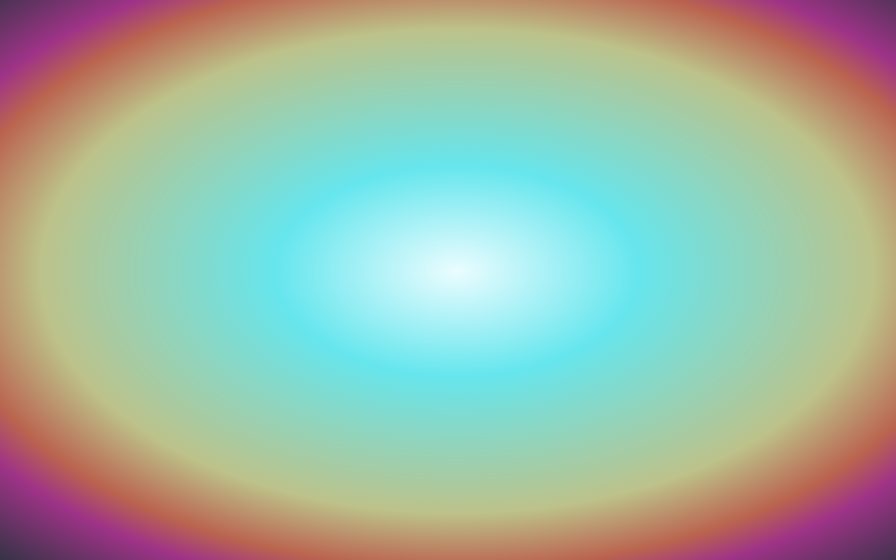
Reproduce this background procedurally as a Shadertoy shader.

```glsl
// An elliptical glow: a white core fading through cyan, olive, orange and
// magenta to dark corners. A scaled distance from the centre gives the radius,
// and a loop blends linearly between the colour stops along that radius.

// Placement, as fractions of the canvas
const vec2 CENTRE = vec2(0.510, 0.516);
const vec2 ELLIPSE_SCALE = vec2(1.0, 0.93);

// Colour stops from the core outwards
const int STOP_COUNT = 6;
const float STOP_RADIUS[STOP_COUNT] = float[](
    0.0, 0.202, 0.465, 0.572, 0.630, 0.750);
const vec3 STOP_COLOUR[STOP_COUNT] = vec3[](
    vec3(0.92, 0.99, 1.00),   // white core
    vec3(0.40, 0.90, 0.93),   // cyan
    vec3(0.74, 0.76, 0.54),   // olive
    vec3(0.73, 0.39, 0.31),   // orange
    vec3(0.62, 0.20, 0.53),   // magenta
    vec3(0.22, 0.20, 0.28));  // dark corner

// Piecewise linear colour ramp
vec3 radialRamp(float radius) {
    vec3 colour = STOP_COLOUR[0];
    for (int i = 1; i < STOP_COUNT; i++) {
        float span = STOP_RADIUS[i] - STOP_RADIUS[i - 1];
        float blend = clamp((radius - STOP_RADIUS[i - 1]) / span, 0.0, 1.0);
        colour = mix(colour, STOP_COLOUR[i], blend);
    }
    return colour;
}

void mainImage(out vec4 fragColor, in vec2 fragCoord) {
    vec2 uv = fragCoord / iResolution.xy;
    float radius = length((uv - CENTRE) / ELLIPSE_SCALE);
    fragColor = vec4(radialRamp(radius), 1.0);
}
```
